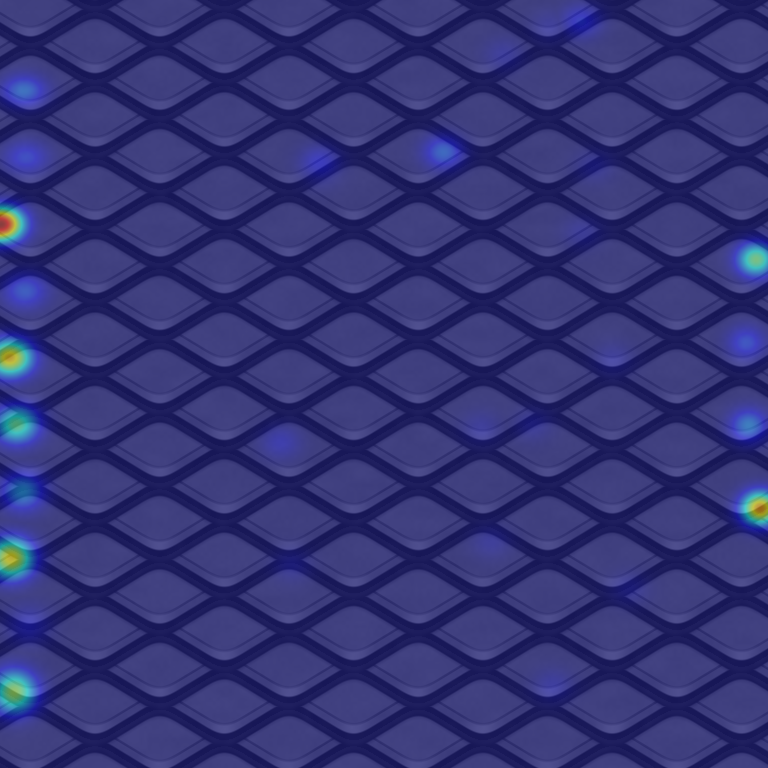
Reproduce this texture procedurally as a three.js fragment shader.

```glsl
// Expanded metal mesh in violet blue, overlaid with glowing heat spots.
varying vec2 vUv;

#define COLUMNS 5.94
#define HALF_ROWS 20.93
#define MESH_ORIGIN vec2(0.208, 0.964)
#define WAVE_HEIGHT 0.417
#define STRAND_HALF 0.18
#define BEVEL_WIDTH 0.25
#define EDGE 0.035
#define CELL_GRAY 0.25
#define STRAND_GRAY 0.105
#define HEAT_MIX 0.5

const float TAU = 6.283185;

float hash(vec2 p) {
  p = fract(p * vec2(0.1731, 0.3197));
  p += dot(p, p.yx + 19.19);
  return fract((p.x + p.y) * p.x * 7.31);
}

float noise(vec2 p) {
  vec2 i = floor(p), f = fract(p);
  f = f * f * (3.0 - 2.0 * f);
  return mix(mix(hash(i), hash(i + vec2(1.0, 0.0)), f.x),
             mix(hash(i + vec2(0.0, 1.0)), hash(i + 1.0), f.x), f.y);
}

// Rounded zigzag between -1 and 1
float strandWave(float u) {
  return (cos(TAU * u) + 0.05 * cos(3.0 * TAU * u)) / 1.05;
}

// Gray level of strands, cell floors and bevels
float meshGray(vec2 uv) {
  vec2 p = (uv - MESH_ORIGIN) * vec2(COLUMNS, -HALF_ROWS);
  float over = 9.0, under = 9.0, tipPhase = 0.0;
  for (int i = -1; i <= 2; i++) {
    float row = floor(p.y) + float(i);
    float wave = strandWave(p.x + 0.5 * row);
    float d = p.y - row - WAVE_HEIGHT * wave;
    if (d >= 0.0) over = min(over, d);
    else if (-d < under) {
      under = -d;
      tipPhase = 0.5 + 0.5 * wave;
    }
  }

  // Cell floor with soft mottling and a shadow along its upper arch
  float gray = CELL_GRAY + 0.016 * (noise(uv * vec2(34.0, 60.0)) - 0.5);
  gray += 0.008 * (noise(uv * 190.0) - 0.5);
  gray -= 0.035 * (1.0 - smoothstep(STRAND_HALF, STRAND_HALF + 0.13, over));

  // Bevel along the lower edge: pale tip, thin crease
  float rise = under - STRAND_HALF;
  float bevel = 1.0 - smoothstep(BEVEL_WIDTH - EDGE, BEVEL_WIDTH + EDGE, rise);
  float tip = pow(tipPhase, 6.0);
  gray += bevel * mix(-0.015, 0.055, tip);
  float crease = 1.0 - smoothstep(0.015, 0.06, abs(rise - BEVEL_WIDTH));
  gray -= crease * mix(0.06, 0.03, tip);

  // Strand with a faint sheen along its middle
  float nearest = min(over, under);
  float sheen = 1.0 - smoothstep(0.0, STRAND_HALF, abs(over - 0.04));
  float strand = STRAND_GRAY - 0.01 + 0.025 * sheen;
  strand += 0.012 * (noise(uv * 90.0) - 0.5);
  float mask = 1.0 - smoothstep(STRAND_HALF - EDGE, STRAND_HALF + EDGE, nearest);
  return mix(gray, strand, mask);
}

float spot(vec2 uv, vec2 center, vec2 radius) {
  vec2 q = (uv - center) / radius;
  return exp(-0.5 * dot(q, q));
}

float heatLevel(vec2 uv) {
  float heat = 0.0;
  // Strong spots down the left edge
  for (int i = 0; i < 10; i++) {
    float n = float(i);
    float power = (0.56 + 0.42 * cos(TAU * (n - 2.0) / 2.4)) * (1.12 - 0.06 * n);
    power *= smoothstep(-1.0, 2.0, n);
    vec2 center = vec2(0.04 * (1.0 - power), 0.882 - 0.087 * n);
    heat = max(heat, power * spot(uv, center, vec2(0.02, 0.014 + 0.0006 * n)));
  }
  // A few down the right edge
  for (int i = 0; i < 4; i++) {
    float n = float(i);
    float power = 0.15 + 0.2 * (n - 1.3) * (n - 1.3);
    vec2 center = vec2(0.965 + 0.04 * power, 0.662 - 0.108 * n);
    heat = max(heat, power * spot(uv, min(center, vec2(0.99)), vec2(0.017, 0.015)));
  }
  // Faint scattered glows
  for (int i = 0; i < 16; i++) {
    float n = float(i) + 1.0;
    vec2 center = vec2(0.27 + 0.55 * hash(vec2(n, 3.0)), hash(vec2(n, 11.0)));
    float power = mix(0.05, 0.22, pow(hash(vec2(n, 23.0)), 5.0));
    heat = max(heat, power * spot(uv, center, vec2(0.018, 0.015)));
  }
  return heat;
}

// Blue, cyan, yellow, red ramp
vec3 heatColor(float level) {
  return clamp(1.5 - abs(4.0 * level - vec3(3.0, 2.0, 1.0)), 0.0, 1.0);
}

void main() {
  vec3 color = vec3(meshGray(vUv)) + HEAT_MIX * heatColor(heatLevel(vUv));
  gl_FragColor = vec4(color, 1.0);
}
```
